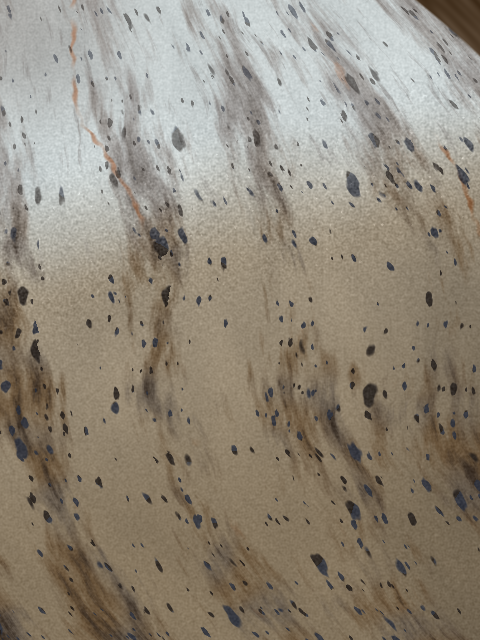
A WebGL 1 fragment shader for this texture:

```glsl
precision highp float;
// Polished granite slab: bent brown veins, dark flecks and rust cracks under cool light from above.
uniform vec2 u_resolution;

vec2 hash2(vec2 p) {
  p = vec2(dot(p, vec2(127.1, 311.7)), dot(p, vec2(269.5, 183.3)));
  return fract(sin(p) * 43758.545);
}

// Gradient noise, about -0.7 to 0.7
float noise(vec2 p) {
  vec2 i = floor(p), f = fract(p);
  vec2 w = f * f * f * (f * (f * 6.0 - 15.0) + 10.0);
  vec2 e = vec2(0.0, 1.0);
  float a = dot(hash2(i) * 2.0 - 1.0, f);
  float b = dot(hash2(i + e.yx) * 2.0 - 1.0, f - e.yx);
  float c = dot(hash2(i + e) * 2.0 - 1.0, f - e);
  float d = dot(hash2(i + 1.0) * 2.0 - 1.0, f - 1.0);
  return mix(mix(a, b, w.x), mix(c, d, w.x), w.y);
}

float fbm(vec2 p) {
  float sum = 0.0, amp = 0.6;
  for (int i = 0; i < 5; i++) {
    sum += amp * noise(p);
    p = mat2(1.8, 0.5, -0.5, 1.8) * p + 7.3;
    amp *= 0.58;
  }
  return sum;
}

// Scattered ragged mineral grains, one at most per cell
float flecks(vec2 q, float density) {
  vec2 cell = floor(q);
  vec2 rnd = hash2(cell + 3.7);
  vec2 offset = fract(q) - 0.3 - 0.4 * hash2(cell + 19.1);
  offset.x += 0.25 * offset.y * (rnd.y - 0.5);
  float radius = 0.05 + 0.17 * rnd.y * rnd.y;
  float d = length(offset) + 0.14 * noise(q * 5.0) - radius;
  return (1.0 - smoothstep(-0.03, 0.05, d)) * step(rnd.x, density);
}

// Thin broken crack; d is the sideways distance from its path
float crack(float d, vec2 p) {
  float wander = 0.016 * noise(p * 14.0) + 0.012 * noise(p * 45.0);
  float line = 1.0 - smoothstep(0.001, 0.008, abs(d + wander));
  return line * smoothstep(-0.35, 0.25, noise(p * 22.0 + 5.0));
}

void main() {
  // x runs 0 to 1, depth runs down from the top edge
  vec2 p = gl_FragCoord.xy / u_resolution.x;
  float depth = u_resolution.y / u_resolution.x - p.y;
  vec2 pos = vec2(p.x, depth);

  // Flow coordinate: diagonal above, upright in the middle, diagonal again below
  float upper = max(0.6 - depth, 0.0), lower = max(depth - 0.8, 0.0);
  float across = p.x - 0.12 * depth + p.x * upper * upper - 0.6 * lower * lower;
  across += 0.035 * noise(pos * 4.0) + 0.012 * noise(pos * 13.0);
  vec2 flow = vec2(across, depth);

  // Light rolling off the curved surface
  float below = depth - 0.53 + 0.2 * p.x + 0.05 * noise(pos * 5.0);
  float sheen = 1.0 - smoothstep(-0.17, 0.13, below);
  vec3 stone = mix(vec3(0.61, 0.56, 0.48), vec3(0.52, 0.46, 0.37), smoothstep(0.1, 0.75, below));
  stone = mix(stone, vec3(0.79, 0.82, 0.82), sheen);
  float dullCorner = (1.0 - smoothstep(0.0, 0.4, p.x)) * (1.0 - smoothstep(0.05, 0.35, depth));
  stone = mix(stone, vec3(0.60, 0.58, 0.56), 0.6 * dullCorner);
  stone *= 1.0 - 0.16 * smoothstep(0.7, 1.05, p.x) * smoothstep(0.0, 0.25, below);
  stone *= 1.0 + 0.13 * fbm(flow * vec2(7.0, 4.0));

  // Wide bands decide where the streaks gather
  float band = 0.5 + 0.5 * cos(6.2832 * (across + 0.05) / 0.3);
  float gather = 0.32 * band + 0.65 * noise(flow * vec2(5.0, 2.6) + 4.0);
  float streak = fbm(flow * vec2(24.0, 6.5) + 11.0);
  float fine = fbm(flow * vec2(55.0, 13.0) + 31.0);
  float vein = smoothstep(0.12, 0.52, gather + 0.75 * streak + 0.3 * fine);
  float core = smoothstep(0.42, 0.8, gather + 0.75 * streak + 0.55 * fine);
  vec3 brown = mix(vec3(0.38, 0.29, 0.19), vec3(0.36, 0.32, 0.28), smoothstep(-0.2, 0.3, noise(pos * 9.0)));
  brown = mix(brown, vec3(0.55, 0.52, 0.51), 0.85 * sheen);
  vec3 color = mix(stone, brown, vein * mix(0.78, 0.62, sheen));
  color = mix(color, vec3(0.19, 0.15, 0.12), core * mix(0.8, 0.3, sheen));

  // Thin grey streaks in the bright upper part
  float wisps = smoothstep(0.1, 0.4, fbm(flow * vec2(38.0, 8.0) + 57.0));
  color = mix(color, vec3(0.50, 0.48, 0.47), 0.5 * wisps * sheen);

  // Rust stains and two cracks
  float rust = smoothstep(0.3, 0.5, fbm(flow * vec2(15.0, 8.0) + 83.0)) * smoothstep(-0.1, 0.3, gather);
  float leftPath = 0.155 + 0.14 * smoothstep(0.18, 0.48, depth);
  float rightPath = 0.86 + 0.14 * sqrt(max(depth - 0.26, 0.0) / 0.22);
  rust = max(0.6 * rust, crack(p.x - leftPath, pos) * (1.0 - smoothstep(0.44, 0.5, depth)));
  rust = max(rust, crack(p.x - rightPath, pos) * smoothstep(0.26, 0.3, depth));
  color = mix(color, mix(vec3(0.47, 0.27, 0.13), vec3(0.66, 0.46, 0.34), sheen), 0.7 * rust);

  // Dark flecks at three sizes, denser inside the bands
  float dark = 0.0;
  for (int i = 0; i < 3; i++) {
    float size = 1.0 + 0.7 * float(i);
    dark = max(dark, flecks(flow * vec2(17.0, 9.0) * size + 13.0 * float(i), 0.14 + 0.35 * smoothstep(0.0, 0.4, gather)));
  }
  vec3 ink = mix(vec3(0.14, 0.12, 0.11), vec3(0.17, 0.19, 0.24), step(0.0, noise(pos * 11.0 + 2.0)));
  color = mix(color, ink, dark * mix(0.85, 0.5, sheen));

  // Crystalline grain, sparkling most where the light rolls off
  float glitter = exp(-30.0 * below * below);
  float grain = noise(p * 190.0) + 0.6 * noise(p * 95.0 + 9.0);
  color += grain * (0.07 + 0.09 * glitter);
  color += 0.13 * glitter * smoothstep(0.3, 0.6, noise(p * 130.0 + 40.0));

  // Wooden floor past the slab edge, top right
  float edge = p.x - 0.865 - 1.25 * depth + 0.9 * depth * depth;
  vec3 wood = vec3(0.29, 0.22, 0.15) + 0.14 * noise(vec2((p.x - depth) * 40.0, (p.x + depth) * 5.0));
  color = mix(color, wood, smoothstep(-0.004, 0.006, edge) * (1.0 - smoothstep(0.13, 0.16, depth)));

  gl_FragColor = vec4(clamp(color, 0.0, 1.0), 1.0);
}
```
